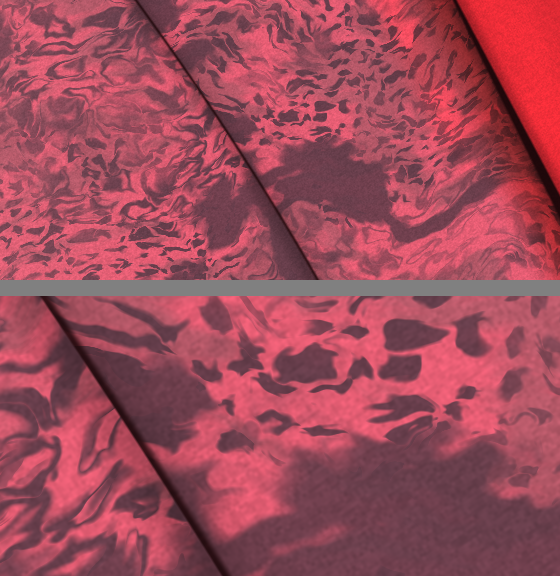
Top, the full canvas; bottom, a detail of the centre.
Give the GLSL for this texture, as a Shadertoy shader.

```glsl
// Folded satin with a smoky pink leopard print, beside a roll of plain red cloth.

const vec3 ROSE = vec3(0.70, 0.34, 0.40);
const vec3 PINK = vec3(0.93, 0.37, 0.46);
const vec3 INK = vec3(0.36, 0.23, 0.28);
const vec3 RED = vec3(0.90, 0.17, 0.21);
const vec3 GAP = vec3(0.12, 0.03, 0.04);
const vec3 ROLL_TINT = vec3(0.80, 0.50, 0.46);

float hash(vec2 p) {
    return fract(sin(dot(p, vec2(127.1, 311.7))) * 43758.5453);
}

vec2 hash2(vec2 p) {
    return vec2(hash(p), hash(p + 37.3));
}

float noise(vec2 p) {
    vec2 i = floor(p), f = fract(p);
    f = f * f * (3.0 - 2.0 * f);
    return mix(mix(hash(i), hash(i + vec2(1, 0)), f.x),
               mix(hash(i + vec2(0, 1)), hash(i + vec2(1, 1)), f.x), f.y);
}

float fbm(vec2 p) {
    float sum = 0.0, amp = 0.5;
    for (int i = 0; i < 5; i++) {
        sum += amp * noise(p);
        p = mat2(1.6, 1.2, -1.2, 1.6) * p + 3.7;
        amp *= 0.5;
    }
    return sum / 0.97;
}

// Coordinates along and across a direction
vec2 alongAngle(vec2 p, float a) {
    return vec2(cos(a) * p.x + sin(a) * p.y, cos(a) * p.y - sin(a) * p.x);
}

float bump(vec2 p, vec2 centre, float radius) {
    vec2 d = (p - centre) / radius;
    return exp(-dot(d, d));
}

// Ragged cellular marks: solid spots (hollow = 0) or broken rings (hollow = 1)
float marks(vec2 p, float hollow) {
    p += 0.75 * (vec2(noise(p * 1.7), noise(p * 1.7 + 19.0)) - 0.5);
    p += 0.30 * (vec2(noise(p * 5.0), noise(p * 5.0 + 11.0)) - 0.5);
    vec2 cell = floor(p);
    float nearest = 1.0;
    for (int y = -1; y <= 1; y++) {
        for (int x = -1; x <= 1; x++) {
            vec2 id = cell + vec2(x, y);
            float d = length(p - id - 0.2 - 0.6 * hash2(id));
            float radius = mix(0.20, 0.44, hash(id + 5.1));
            float ring = abs(d - radius) - 0.20 * noise(p * 2.3 + 7.0);
            nearest = min(nearest, mix(d - radius, ring, hollow));
        }
    }
    return smoothstep(0.09, -0.09, nearest);
}

// Leopard print: rose ground, streaky pink, ink spots, rings and blotches
vec3 leopardPrint(vec2 p, vec2 seed, float tilt, float ringShare, float blotch, float glow) {
    vec2 warp = vec2(fbm(p * 3.0 + seed), fbm(p * 3.0 + seed + 17.0)) - 0.5;
    vec2 q = alongAngle(p + 0.28 * warp, tilt) + seed;

    float streak = fbm(q * vec2(7.0, 26.0));
    float patches = fbm(q * vec2(2.6, 4.5) + 31.0);
    float pink = smoothstep(0.47, 0.59, 0.6 * patches + 0.4 * streak + 0.10 * glow);

    float crowd = fbm(p * 2.6 + seed + 5.0);
    float spots = marks(q * vec2(15.0, 25.0), 0.0) * smoothstep(0.38, 0.50, crowd);
    float rings = marks(q * vec2(8.0, 12.0) + 3.0, 1.0) * smoothstep(0.56, 0.44, crowd) * ringShare;
    float blots = smoothstep(0.58, 0.66, fbm(q * vec2(3.2, 5.5) + 9.0) + 0.16 * blotch);
    float fade = mix(0.65, 1.0, smoothstep(0.35, 0.6, fbm(p * 5.0 + seed + 41.0)));
    float ink = max(max(spots, rings) * fade, blots * 0.92);

    vec3 ground = ROSE * (0.90 + 0.22 * fbm(q * vec2(4.0, 9.0) + 53.0));
    return mix(mix(ground, PINK, pink * 0.9), INK, ink * 0.92);
}

// Fine woven grain
float weave(vec2 p) {
    vec2 q = alongAngle(p, 0.6);
    return noise(q * vec2(130.0, 260.0)) + noise(q.yx * vec2(190.0, 240.0) + 8.0) - 1.0;
}

void mainImage(out vec4 fragColor, in vec2 fragCoord) {
    vec2 p = fragCoord / iResolution.y;
    float soft = 1.5 / iResolution.y;

    // Signed distances to the fold and to the red cloth
    float fold = (p.x - 1.13 + 0.65 * p.y - 0.08 * p.y * (1.0 - p.y)) * 0.84;
    float redSide = (p.x - 1.63 - 0.53 * (1.0 - p.y)) * 0.88;
    float gapWidth = mix(0.044, 0.010, p.y);
    float rollDepth = -redSide - gapWidth;

    // Upper layer on the left
    float leftBlot = bump(p, vec2(0.90, 0.10), 0.22);
    vec3 left = leopardPrint(p, vec2(2.3, 6.1), 0.38, 1.0, leftBlot, 0.4);
    left = mix(left, vec3(0.80, 0.46, 0.52), 0.16 * smoothstep(0.7, 0.0, p.x));
    left *= 1.0 - 0.25 * smoothstep(-0.07, 0.0, fold);

    // Lower layer, its print climbing over the roll
    vec2 bent = p - vec2(0.0, 0.30 * pow(smoothstep(1.25, 1.85, p.x), 2.0));
    float ridge = exp(-pow((rollDepth - 0.20) / 0.07, 2.0)) * smoothstep(0.25, 0.6, p.y);
    float midBlot = bump(p, vec2(1.32, 0.42), 0.24);
    vec3 right = leopardPrint(bent, vec2(9.4, 3.2), -0.22, 0.6, midBlot, 0.3 + 1.2 * ridge);
    right *= mix(vec3(1.0), ROLL_TINT, smoothstep(0.20, 0.03, rollDepth));
    right *= mix(vec3(1.0), vec3(1.08, 0.84, 0.84), ridge);
    right *= 1.0 - 0.35 * smoothstep(0.05, 0.0, rollDepth);
    right *= 1.0 - 0.30 * exp(-max(fold, 0.0) / 0.03);
    right = mix(right, GAP, 0.85 * smoothstep(0.013, 0.003, fold));

    // Plain red cloth with gentle shading
    vec3 red = RED * (0.88 + 0.24 * fbm(alongAngle(p, -1.0) * vec2(2.0, 5.0)));
    red *= mix(0.72, 1.0, smoothstep(0.0, 0.05, redSide));

    vec3 col = mix(left, right, smoothstep(-soft, soft, fold));
    col = mix(col, GAP, smoothstep(0.008, -0.004, rollDepth));
    col = mix(col, red, smoothstep(-soft, soft, redSide));
    col *= 1.0 + 0.11 * weave(p);
    fragColor = vec4(clamp(col, 0.0, 1.0), 1.0);
}
```
